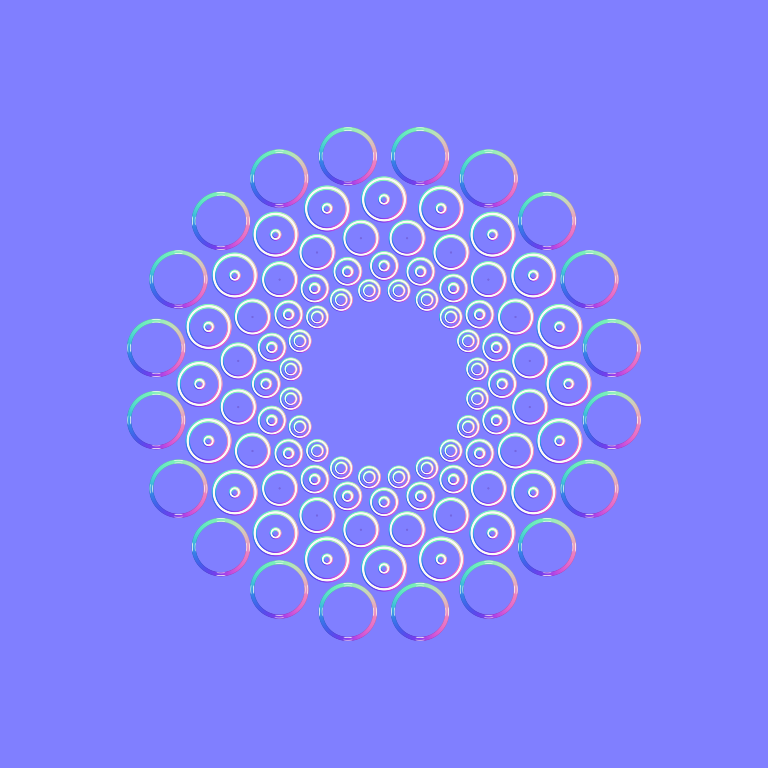
Reproduce this texture map procedurally as a Shadertoy shader.

```glsl
const float TAU = 6.2831853;
const float COUNT = 20.0;          // circles in each tier
const int TIERS = 5;
const float OUTER_ORBIT = 0.3003;  // distance of the outer tier from the centre
const float OUTER_RADIUS = 0.0354; // mid-line of the outer circles
const float SHRINK = 0.8;          // size ratio between tiers
const float RIM_WIDTH = 0.0029;    // white part of a rim
const float RIM_FRINGE = 0.0016;   // coloured border beside the white
const float SLOPE = 1.55;
const vec2 TILT = vec2(0.08, 0.22);
const vec3 FLAT = vec3(0.5, 0.498, 1.0);
const vec3 WHITE = vec3(0.99, 0.98, 0.96);

// Soft coverage of a circular stroke of full width w
float stroke(float d, float radius, float w, float soft) {
    return 1.0 - smoothstep(-soft, soft, abs(d - radius) - 0.5 * w);
}

// Tangent-space colour of a surface leaning towards dir
vec3 slopeColor(vec2 dir, float steepness) {
    vec2 lean = dir + TILT;
    lean *= mix(vec2(0.5), vec2(1.0), step(0.0, lean));
    return 0.5 + 0.5 * normalize(vec3(lean * steepness, 1.0));
}

// Bright rim with sloping sides
vec3 addRim(vec3 color, vec2 q, float radius, float scale, float soft) {
    float d = length(q);
    vec2 dir = q / max(d, 1e-5);
    float white = RIM_WIDTH * scale;
    float full = white + 2.0 * RIM_FRINGE * scale;
    color = mix(color, slopeColor(dir, SLOPE), stroke(d, radius, full, soft));
    return mix(color, WHITE, stroke(d, radius, white, soft));
}

// Wide pastel band with thin edge lines and glints along the axes
vec3 addBand(vec3 color, vec2 q, float radius, float soft) {
    float d = length(q);
    vec2 dir = q / max(d, 1e-5);
    vec3 slope = slopeColor(dir, SLOPE);
    color = mix(color, slope, stroke(d, radius, 0.0052, soft));
    float edges = stroke(abs(d - radius), 0.0025, 0.0008, soft);
    color = mix(color, slope * 0.8, 0.55 * edges);
    float axis = abs(dir.x * dir.x - dir.y * dir.y);
    float glint = smoothstep(0.93, 0.98, axis);
    float lines = stroke(abs(d - radius), 0.0017, 0.001, soft);
    return mix(color, WHITE, 0.8 * glint * lines);
}

// Small details at the middle of a circle
vec3 addCore(vec3 color, vec2 q, int tier, float soft) {
    float d = length(q);
    if (tier == 1) return addRim(color, q, 0.0055, 0.78, soft);
    if (tier == 3) return addRim(color, q, 0.0060, 0.78, soft);
    if (tier == 4) return addRim(color, q, 0.0072, 0.58, soft);
    if (tier == 2) {
        float dot0 = 1.0 - smoothstep(0.0008, 0.0008 + 2.0 * soft, d);
        color = mix(color, vec3(0.43, 0.36, 0.83), 0.7 * dot0);
    }
    return color;
}

void mainImage(out vec4 fragColor, in vec2 fragCoord) {
    float side = min(iResolution.x, iResolution.y);
    vec2 p = (fragCoord - 0.5 * iResolution.xy) / side;
    float soft = 0.5 / side;
    float sector = TAU / COUNT;
    float angle = atan(p.y, p.x);
    float orbit = OUTER_ORBIT;
    float radius = OUTER_RADIUS;
    vec3 color = FLAT;

    // Concentric tiers, alternately turned by half a sector
    for (int i = 0; i < TIERS; i++) {
        float turn = i % 2 == 0 ? 0.5 : 0.0;
        float a = (floor(angle / sector - turn + 0.5) + turn) * sector;
        vec2 q = p - orbit * vec2(cos(a), sin(a));
        if (i == 0) {
            color = addBand(color, q, radius, soft);
        } else {
            float scale = 1.1 - 0.1 * float(i);
            color = addRim(color, q, radius - 0.0012, scale, soft);
            color = addCore(color, q, i, soft);
        }
        orbit *= SHRINK;
        radius *= SHRINK;
    }
    fragColor = vec4(color, 1.0);
}
```
